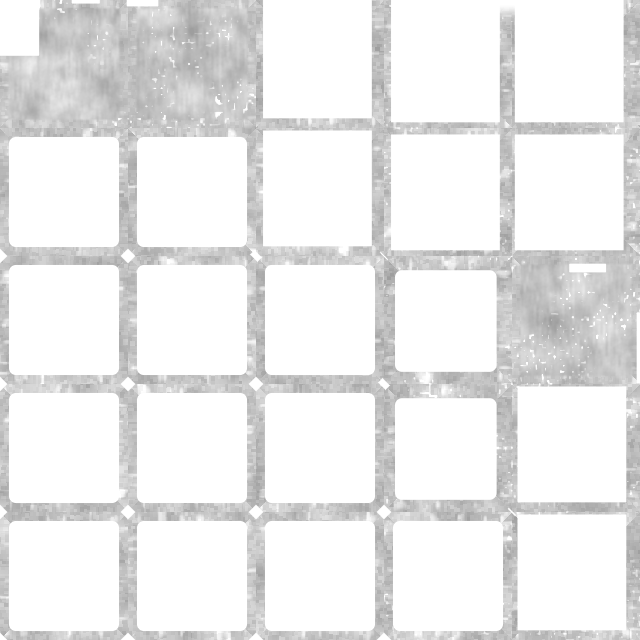
Give the GLSL for this pattern, as a WebGL 2 fragment shader.

```glsl
#version 300 es
precision highp float;
// Worn grey stone lattice: five by five white windows, some filled in, with diamond gaps at the joints.

uniform vec2 u_resolution;
out vec4 fragColor;

const float CELLS = 5.0;
const vec2 ROUND_HALF = vec2(0.430);        // regular window
const vec2 SMALL_HALF = vec2(0.397);        // window in a thick frame
const vec2 SHARP_HALF = vec2(0.425, 0.4525);// square-cornered window
const float CORNER_RADIUS = 0.055;
const float DIAMOND_SIZE = 0.058;
const float STONE_TONE = 0.775;
const float STREAKS = 38.0;                 // streaks along one cell side
const float BREAKS = 28.0;                  // breaks across a streak
const float SPECK_SCALE = 42.0;
// Chipped-off rectangles: left, bottom, right, top in cells
const vec4 CHIPS[5] = vec4[5](
  vec4(-0.10, 4.564, 0.306, 5.10), vec4(0.56, 4.972, 0.78, 5.10),
  vec4(0.99, 4.950, 1.237, 5.10), vec4(4.447, 2.872, 4.735, 2.94),
  vec4(4.974, 2.005, 5.10, 2.56));

float hash(vec2 p) {
  vec3 h = fract(vec3(p.xyx) * 0.1031);
  h += dot(h, h.yzx + 33.33);
  return fract((h.x + h.y) * h.z);
}

float noise(vec2 p) {
  vec2 i = floor(p), f = fract(p);
  f = f * f * (3.0 - 2.0 * f);
  return mix(mix(hash(i), hash(i + vec2(1, 0)), f.x),
             mix(hash(i + vec2(0, 1)), hash(i + vec2(1, 1)), f.x), f.y);
}

float fbm(vec2 p) {
  float sum = 0.0, amp = 0.5;
  for (int i = 0; i < 5; i++) {
    sum += amp * noise(p);
    p = mat2(1.6, 1.2, -1.2, 1.6) * p + 7.3;
    amp *= 0.55;
  }
  return sum / 1.055;
}

float roundBox(vec2 p, vec2 halfSize, float radius) {
  vec2 d = abs(p) - halfSize + radius;
  return length(max(d, 0.0)) + min(max(d.x, d.y), 0.0) - radius;
}

bool isSolid(vec2 cell) {
  return (cell.y == 4.0 && cell.x < 2.0) || cell == vec2(4, 2);
}

// Signed distance to the window of a cell, negative inside
float windowDistance(vec2 q, vec2 cell) {
  if (isSolid(cell)) return 1.0;
  bool upper = cell.y > 2.0;
  if (cell.x == 4.0 || (upper && cell.x > 1.0)) {
    vec2 shift = vec2(cell.x < 4.0 ? -0.02 : upper ? -0.053 : -0.032,
                      upper && cell.x > 2.0 ? -0.003 : 0.028);
    vec2 halfSize = SHARP_HALF;
    if (cell.y == 4.0) { shift.y += 0.05; halfSize.y += 0.05; } // open at the top
    return roundBox(q - shift, halfSize, 0.005);
  }
  if (cell.x == 3.0 && cell.y > 0.0)
    return roundBox(q - vec2(-0.017, -0.008), SMALL_HALF, CORNER_RADIUS);
  return roundBox(q, ROUND_HALF, CORNER_RADIUS);
}

// Diamond gap at a lattice joint, narrowing towards the upper right
float diamondDistance(vec2 p) {
  vec2 joint = round(p), d = p - joint;
  float fill = clamp(3.1 - 0.5 * (joint.x + joint.y), 0.0, 1.0);
  if (joint.x == 4.0) fill = joint.y == 1.0 ? 0.15 : 0.0;
  if (joint.y > 3.0 || joint.x > 4.0 || fill < 0.05) return 1.0;
  return max(abs(d.x - d.y) - DIAMOND_SIZE, abs(d.x + d.y) - DIAMOND_SIZE * fill) * 0.7071;
}

// Blocky smears running across a frame bar
float streakTone(float along, float across, float seed) {
  float lane = floor(along * STREAKS + 0.6 * noise(vec2(along * 17.0, seed)));
  float block = floor(across * BREAKS + hash(vec2(lane, seed)));
  float fine = hash(vec2(lane + seed * 3.1, block + 60.0));
  float wide = hash(vec2(floor(along * 15.0) + 90.0, block + seed));
  float broad = noise(vec2(along * 6.0 + 40.0, across * 6.0 + seed * 7.7));
  float flash = smoothstep(0.72, 0.98, noise(vec2(along * 24.0 + 50.0, across * 9.0 + seed)));
  return STONE_TONE + 0.17 * (broad - 0.5) + 0.08 * (fine - 0.5) + 0.06 * (wide - 0.5) + 0.15 * flash;
}

float speckles(vec2 p) {
  return smoothstep(0.76, 0.95, noise(p * SPECK_SCALE)) * smoothstep(0.38, 0.68, noise(p * 4.0 + 11.0));
}

float stoneTone(vec2 p, vec2 q, vec2 cell) {
  bool upright = abs(q.x) > abs(q.y);
  vec2 run = upright ? q.yx : q;
  float side = (upright ? 1.0 : 2.0) + 2.0 * step(0.0, run.y);
  float streak = streakTone(run.x, run.y, side + 5.0 * cell.x + 29.0 * cell.y) - (upright ? 0.015 : 0.0);
  float cloud = STONE_TONE + 0.40 * (fbm(p * 4.0) - 0.5) + 0.06 * (noise(p * vec2(50.0, 12.0)) - 0.5);
  float edge = max(abs(q.x), abs(q.y));
  float grunge = isSolid(cell) ? 1.0 - 0.7 * smoothstep(0.42, 0.45, edge) : 0.0;
  float speckAmount = isSolid(cell) ? 0.25 : 0.18 * step(3.0, p.x);
  return mix(streak, cloud, grunge) + speckAmount * speckles(p);
}

void main() {
  vec2 p = gl_FragCoord.xy / u_resolution * CELLS;
  float pixel = CELLS / min(u_resolution.x, u_resolution.y);
  vec2 cell = clamp(floor(p), 0.0, CELLS - 1.0);
  vec2 q = p - cell - 0.5;

  // Everything that lets the white ground show
  float gap = min(windowDistance(q, cell), diamondDistance(p));
  for (int i = 0; i < CHIPS.length(); i++) {
    vec4 c = CHIPS[i];
    gap = min(gap, roundBox(p - 0.5 * (c.xy + c.zw), 0.5 * (c.zw - c.xy), 0.008));
  }
  float stone = clamp(0.5 + gap / pixel, 0.0, 1.0);

  // One post fades out at the top
  float fade = smoothstep(4.84, 4.97, p.y) * step(abs(p.x - 3.965), 0.08);
  float tone = mix(clamp(stoneTone(p, q, cell), 0.62, 1.0), 1.0, fade);
  fragColor = vec4(vec3(mix(1.0, tone, stone)), 1.0);
}
```
